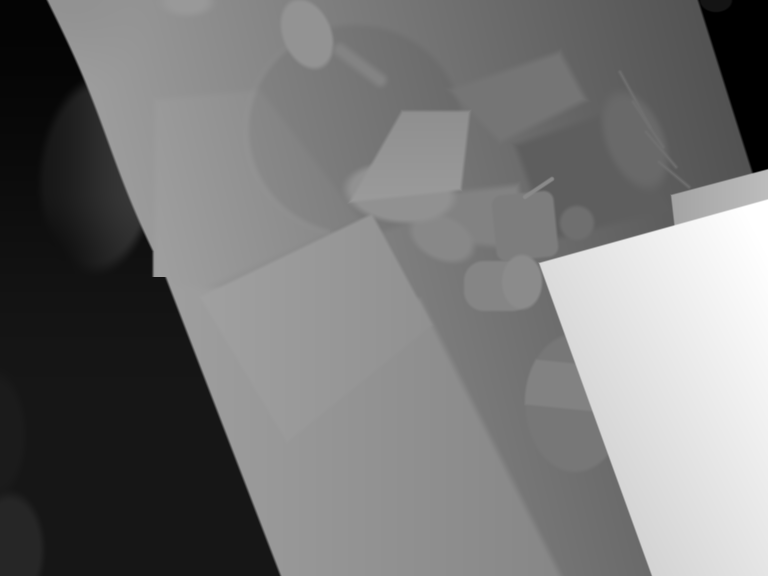
Give the GLSL for this texture map, as a Shadertoy shader.

```glsl
// A grey depth map of a cluttered table seen from above: near things are bright.
// Layers of soft-edged convex quads, ellipses and rounded boxes are painted
// back to front, each shaded by a linear ramp.

const float HEIGHT = 5.76;      // canvas height in scene units
const float EDGE = 0.012;       // crisp edge half-width
const float SOFT = 0.05;        // blurred edge half-width
const float FLOOR_TOP = 0.015;
const float FLOOR_LOW = 0.085;
const float TABLE_LIGHT = 0.645;
const vec2 TABLE_RAMP = vec2(-0.046, 0.012);
const float CLOTH_LIGHT = 0.59;
const float CARD_LIGHT = 0.615;
const float CARTON_LIGHT = 0.86;

float cover(float d, float soft) { return 1.0 - smoothstep(-soft, soft, d); }

// Signed distance to the line a-b, positive on its left as seen on screen.
float side(vec2 p, vec2 a, vec2 b) {
    vec2 t = normalize(b - a);
    return dot(p - a, vec2(t.y, -t.x));
}

// Convex quad with corners listed clockwise on screen.
float quad(vec2 p, vec2 a, vec2 b, vec2 c, vec2 d) {
    return max(max(side(p, a, b), side(p, b, c)), max(side(p, c, d), side(p, d, a)));
}

vec2 turn(vec2 p, float angle) {
    float c = cos(angle), s = sin(angle);
    return vec2(c * p.x + s * p.y, c * p.y - s * p.x);
}

float ellipse(vec2 p, vec2 center, vec2 radius, float angle) {
    vec2 q = turn(p - center, angle);
    return (length(q / radius) - 1.0) * min(radius.x, radius.y);
}

float roundBox(vec2 p, vec2 center, vec2 halfSize, float r, float angle) {
    vec2 q = abs(turn(p - center, angle)) - halfSize + r;
    return length(max(q, 0.0)) + min(max(q.x, q.y), 0.0) - r;
}

float segment(vec2 p, vec2 a, vec2 b) {
    vec2 t = b - a;
    return length(p - a - t * clamp(dot(p - a, t) / dot(t, t), 0.0, 1.0));
}

void paint(inout float v, float d, float soft, float shade) { v = mix(v, shade, cover(d, soft)); }

float floorShade(vec2 p) {
    float v = mix(FLOOR_TOP, FLOOR_LOW, smoothstep(0.0, 4.0, p.y)) * step(p.x, 6.0);
    // Chair back and rounded things low at the left
    float chair = 0.09 + 0.13 * smoothstep(0.4, 1.4, p.x) - 0.05 * smoothstep(1.9, 2.7, p.y);
    paint(v, ellipse(p, vec2(0.98, 1.75), vec2(0.57, 0.95), 0.08), 0.06, chair);
    paint(v, ellipse(p, vec2(-0.05, 4.35), vec2(0.3, 0.6), 0.0), SOFT, 0.105);
    paint(v, ellipse(p, vec2(0.1, 5.5), vec2(0.33, 0.55), 0.0), SOFT, 0.15);
    paint(v, ellipse(p, vec2(7.16, 0.0), vec2(0.16, 0.12), 0.0), EDGE, 0.08);
    return v;
}

float tableEdge(float y) {
    float upper = min(0.47 + 0.43 * y + 0.03 * sin(2.2 * y), 1.53);
    return y < 2.77 ? upper : 1.66 + 0.385 * (y - 2.78);
}

float tableShade(vec2 p) {
    float v = TABLE_LIGHT + dot(TABLE_RAMP, p);
    v -= 0.05 * cover(length(p - vec2(0.5, 0.0)) - 0.5, 0.6);
    // Left sheet, plate, cloth and card
    v += 0.018 * cover(quad(p, vec2(1.55, 1.0), vec2(2.6, 0.9), vec2(3.6, 2.2), vec2(1.55, 3.1)), SOFT);
    float plate = ellipse(p, vec2(3.55, 1.3), vec2(1.08, 1.05), 0.0);
    v -= 0.03 * cover(plate, SOFT);
    v += 0.015 * cover(abs(plate) - 0.03, 0.03) * step(p.x, 3.3);
    paint(v, quad(p, vec2(1.6, 2.85), vec2(4.2, 3.0), vec2(5.68, 5.9), vec2(2.0, 5.9)), SOFT, CLOTH_LIGHT - 0.024 * (p.x - 3.0));
    paint(v, quad(p, vec2(2.0, 2.97), vec2(3.72, 2.14), vec2(4.32, 3.25), vec2(2.87, 4.42)), 0.025, CARD_LIGHT - 0.026 * (p.x - 2.5));
    return v;
}

void paintClutter(inout float v, vec2 p) {
    // Far box, shadowed gap and its thin stems
    paint(v, quad(p, vec2(4.5, 0.9), vec2(5.6, 0.52), vec2(5.86, 1.0), vec2(5.0, 1.42)), SOFT, 0.46);
    paint(v, quad(p, vec2(5.15, 1.45), vec2(6.0, 1.15), vec2(6.7, 2.1), vec2(5.5, 2.4)), SOFT, 0.37);
    paint(v, ellipse(p, vec2(6.35, 1.4), vec2(0.28, 0.5), -0.4), SOFT, 0.41);
    for (int i = 0; i < 4; i++) {
        float k = float(i);
        vec2 root = vec2(6.2 + 0.13 * k, 0.72 + 0.3 * k);
        paint(v, segment(p, root, root + vec2(0.3, 0.55 - 0.1 * k)) - 0.012, 0.02, 0.44);
    }
    paint(v, ellipse(p, vec2(1.87, 0.02), vec2(0.24, 0.13), 0.0), SOFT, 0.60);
    paint(v, ellipse(p, vec2(3.07, 0.34), vec2(0.24, 0.36), -0.4), 0.025, 0.575);
    paint(v, segment(p, vec2(3.4, 0.5), vec2(3.8, 0.8)) - 0.06, SOFT, 0.515);
    // Middle heap, bowl and twig
    paint(v, quad(p, vec2(4.3, 1.95), vec2(5.18, 1.85), vec2(5.3, 2.5), vec2(4.3, 2.4)), SOFT, 0.51);
    paint(v, roundBox(p, vec2(5.25, 2.26), vec2(0.31, 0.33), 0.1, -0.1), 0.02, 0.49);
    paint(v, ellipse(p, vec2(4.42, 2.38), vec2(0.33, 0.21), 0.45), 0.04, 0.535);
    paint(v, ellipse(p, vec2(4.0, 1.93), vec2(0.54, 0.29), 0.1), 0.04, 0.57);
    paint(v, quad(p, vec2(4.02, 1.11), vec2(4.7, 1.11), vec2(4.61, 1.9), vec2(3.5, 2.02)), 0.025, 0.56 + 0.05 * (p.y - 1.1));
    paint(v, segment(p, vec2(5.25, 1.97), vec2(5.52, 1.79)) - 0.02, EDGE, 0.54);
    // Cup, jar and the round dish beside the carton
    paint(v, ellipse(p, vec2(5.77, 2.23), vec2(0.17, 0.17), 0.0), 0.03, 0.435);
    paint(v, roundBox(p, vec2(4.98, 2.86), vec2(0.34, 0.25), 0.2, 0.0), 0.02, 0.52);
    paint(v, ellipse(p, vec2(5.22, 2.82), vec2(0.2, 0.27), 0.0), 0.02, 0.545);
    float dish = ellipse(p, vec2(5.75, 4.03), vec2(0.5, 0.69), 0.0);
    paint(v, dish, 0.02, 0.465);
    paint(v, max(dish, abs(p.y - 3.85 - 0.1 * (p.x - 5.6)) - 0.23), 0.02, 0.51);
}

void mainImage(out vec4 fragColor, in vec2 fragCoord) {
    // Scene units run down from the top edge
    vec2 p = fragCoord / iResolution.y * HEIGHT;
    p.y = HEIGHT - p.y;

    float top = tableShade(p);
    paintClutter(top, p);
    float v = floorShade(p);
    float tableDist = max(0.92 * (tableEdge(p.y) - p.x), side(p, vec2(6.98, 0.0), vec2(7.5, 1.65)));
    paint(v, tableDist, 0.018, top);

    // Slab and bright carton nearest the viewer
    paint(v, quad(p, vec2(6.71, 1.95), vec2(7.8, 1.66), vec2(7.8, 2.3), vec2(6.75, 2.3)), EDGE, 0.64 + 0.1 * (p.x - 6.7));
    float depth = p.x - 5.4 - 0.36 * (p.y - 2.63);
    float carton = quad(p, vec2(5.39, 2.63), vec2(7.8, 1.96), vec2(7.8, 5.9), vec2(6.57, 5.9));
    paint(v, carton, EDGE, min(CARTON_LIGHT + 0.06 * depth - 0.01 * (p.y - 2.6), 1.0));
    fragColor = vec4(vec3(v), 1.0);
}
```
